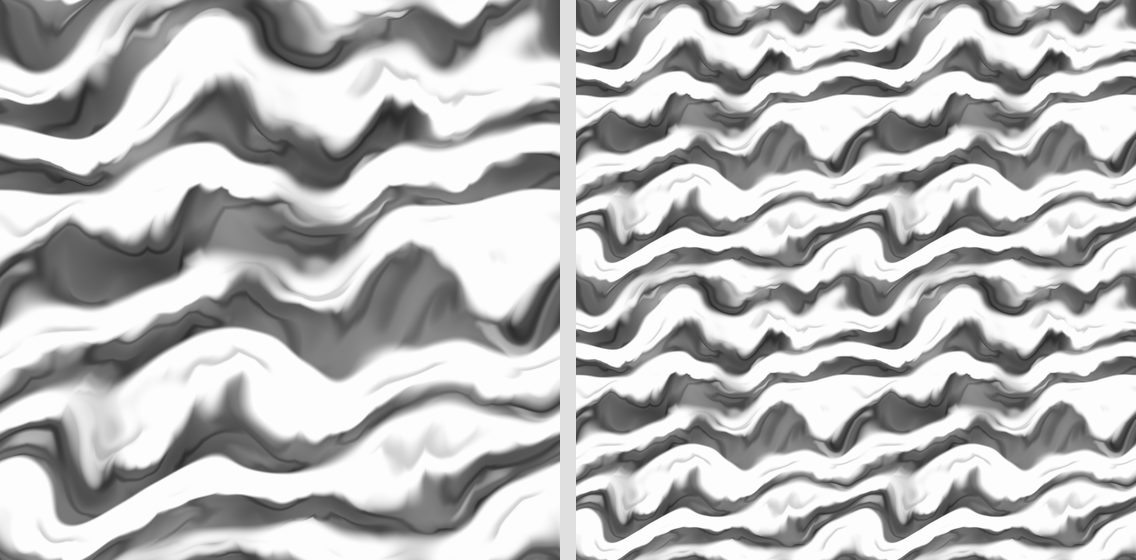
Left, the tile; right, the same tile 2 across and 2 down.
This texture is drawn by a WebGL 1 fragment shader. Its source:

```glsl
precision highp float;
uniform vec2 u_resolution;

#define BANDS 6.0
#define BEND 0.11
#define BILLOW 0.045
#define BREAKUP 1.15
#define ROCK_BIAS 0.10
#define ROCK_TONE 0.41
#define ROCK_CONTRAST 0.23
#define CREASE_DEPTH 0.12
#define PATCH_LIGHT 0.28
#define WRINKLE_DEPTH 0.17
#define SNOW 0.992

const float TAU = 6.2831853;

float hash(vec2 p, float seed) {
  vec3 h = fract(vec3(p.xyx) * vec3(0.1031, 0.1030, 0.0973) + seed * 0.137);
  h += dot(h, h.yzx + 33.33);
  return fract((h.x + h.y) * h.z);
}

// Lattice gradient; each turn around x steps the rows, so slanted noise wraps.
vec2 gradient(vec2 cell, vec2 period, float shear, float seed) {
  float turn = floor((cell.x + 0.5) / period.x);
  cell += turn * vec2(-period.x, shear);
  cell = floor(mod(cell + 0.5, period));
  float angle = TAU * hash(cell, seed);
  return vec2(cos(angle), sin(angle));
}

// Tiling gradient noise, slanted along the bands, roughly -1 to 1.
float noise(vec2 p, vec2 period, float seed) {
  float shear = floor(period.y / BANDS + 0.5);
  vec2 st = vec2(p.x * period.x, p.y * period.y - p.x * shear);
  vec2 c = floor(st);
  vec2 f = st - c;
  vec2 w = f * f * f * (f * (f * 6.0 - 15.0) + 10.0);
  vec2 e = vec2(1.0, 0.0);
  float a = dot(gradient(c, period, shear, seed), f);
  float b = dot(gradient(c + e.xy, period, shear, seed), f - e.xy);
  float d = dot(gradient(c + e.yx, period, shear, seed), f - e.yx);
  float g = dot(gradient(c + e.xx, period, shear, seed), f - e.xx);
  return 1.5 * mix(mix(a, b, w.x), mix(d, g, w.x), w.y);
}

float bandPhase(vec2 p) {
  return BANDS * p.y - p.x;
}

// Positive in the rock bands, negative in the snow.
float rockField(vec2 p) {
  return cos(TAU * bandPhase(p)) + ROCK_BIAS
       + BREAKUP * noise(p, vec2(3.0, 7.0), 1.0)
       + 0.30 * noise(p, vec2(8.0, 17.0), 2.0);
}

// Grey of the rock: broad shading, thin creases and pale lens-shaped patches.
float rockTone(vec2 p) {
  float broad = noise(p, vec2(5.0, 11.0), 3.0);
  float fold = noise(p + vec2(0.0, 0.02 * broad), vec2(6.0, 15.0), 4.0);
  float crease = 1.0 - smoothstep(0.0, 0.20, abs(fold));
  float pale = noise(p + vec2(0.03 * fold, 0.0), vec2(10.0, 19.0), 5.0);
  float lens = smoothstep(0.22, 0.62, pale) * smoothstep(-0.02, 0.14, fold);
  return ROCK_TONE + ROCK_CONTRAST * broad + 0.10 * fold
       - CREASE_DEPTH * crease + PATCH_LIGHT * lens;
}

void main() {
  vec2 p = gl_FragCoord.xy / u_resolution;

  // Bend the bands into waves.
  vec2 q = p;
  q.y += BEND * noise(p, vec2(4.0, 4.0), 6.0);
  q.x += 0.05 * noise(p, vec2(4.0, 6.0), 7.0);
  q.y += 0.022 * noise(p, vec2(9.0, 10.0), 8.0);

  // Snow bulges downward, leaving cusps on the upper side of the rock.
  float bulge = abs(noise(q, vec2(9.0, 8.0), 9.0))
              + 0.3 * abs(noise(q, vec2(19.0, 14.0), 10.0));
  vec2 hanging = q + vec2(0.0, BILLOW * bulge);
  float field = min(rockField(q), rockField(hanging));

  // Edges vary between crisp and blurred.
  float blur = mix(0.20, 0.65, smoothstep(-0.5, 0.5, noise(p, vec2(5.0, 7.0), 11.0)));
  float rock = smoothstep(-blur, blur, field);

  // Faint scalloped wrinkles along the middle of the snow.
  float offset = fract(bandPhase(hanging) + 0.08 * noise(q, vec2(7.0, 12.0), 12.0)) - 0.5;
  float line = smoothstep(-0.04, 0.0, offset) * (1.0 - smoothstep(0.0, 0.11, offset));
  float wrinkle = line * smoothstep(0.0, 0.4, noise(p, vec2(6.0, 9.0), 13.0));

  float snow = SNOW - WRINKLE_DEPTH * wrinkle;
  float grey = mix(snow, clamp(rockTone(hanging), 0.08, 0.85), rock);
  gl_FragColor = vec4(vec3(grey), 1.0);
}
```
